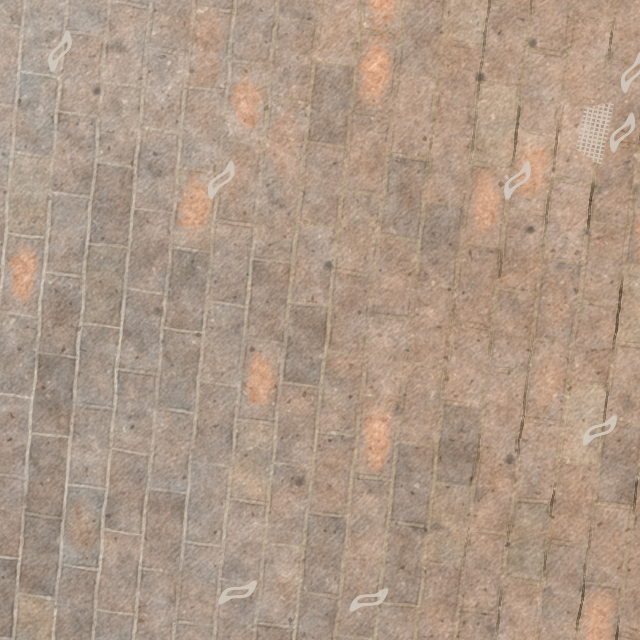
Reproduce this texture procedurally as a three.js fragment shader.

```glsl
varying vec2 vUv;

vec2 hash2(vec2 p) {
  p = vec2(dot(p, vec2(127.1, 311.7)), dot(p, vec2(269.5, 183.3)));
  return fract(sin(p) * 43758.5);
}

float gradientNoise(vec2 p) {
  vec2 i = floor(p), f = fract(p);
  vec2 w = f * f * f * (f * (f * 6.0 - 15.0) + 10.0);
  vec2 e = vec2(1.0, 0.0);
  float a = dot(hash2(i) * 2.0 - 1.0, f);
  float b = dot(hash2(i + e.xy) * 2.0 - 1.0, f - e.xy);
  float c = dot(hash2(i + e.yx) * 2.0 - 1.0, f - e.yx);
  float d = dot(hash2(i + e.xx) * 2.0 - 1.0, f - e.xx);
  return mix(mix(a, b, w.x), mix(c, d, w.x), w.y);
}

float fbm(vec2 p) {
  float sum = 0.0, amp = 0.6;
  for (int i = 0; i < 4; i++) {
    sum += amp * gradientNoise(p);
    p = mat2(1.6, 1.2, -1.2, 1.6) * p + 7.3;
    amp *= 0.6;
  }
  return sum;
}

mat2 rotation(float a) {
  return mat2(cos(a), -sin(a), sin(a), cos(a));
}

void main() {
  vec2 p = vUv;
  float mottle = fbm(p * 26.0);
  float rough = fbm(p * 62.0 + 15.0);
  float blotch = fbm(p * 4.0 + 31.0);
  vec2 diagonal = rotation(0.75) * p;
  float grain = gradientNoise(diagonal * vec2(90.0, 230.0));
  float speckle = gradientNoise(p * 210.0);

  // Leaning columns that widen slightly upward, laid in half bond
  vec2 q = p + 0.004 * vec2(gradientNoise(p * 18.0), gradientNoise(p * 18.0 + 50.0));
  q += 0.0015 * vec2(gradientNoise(p * 75.0), gradientNoise(p * 75.0 + 50.0));
  float across = (q.x - 0.0195 - 0.085 * q.y) / (0.0629 + 0.0031 * q.y);
  float column = floor(across);
  float along = (q.y + 0.13 * q.x - 0.708) / 0.127;
  along += 0.5 * mod(column, 2.0) + 0.14 * (hash2(vec2(column, 4.0)).x - 0.5);
  vec2 id = vec2(column, floor(along));
  vec2 cell = vec2(fract(across), fract(along));
  vec2 rnd = hash2(id + 17.0), rnd2 = hash2(id + 83.0);

  // Brick face: grey on the left, warm on the right
  float warmth = smoothstep(0.05, 0.8, p.x + 0.2 * (p.y - 0.4) + 0.35 * blotch);
  vec3 brick = mix(vec3(0.645, 0.605, 0.565), vec3(0.70, 0.592, 0.512), warmth);
  brick = mix(brick, vec3(0.67, 0.565, 0.50), 0.5 * rnd.x * (1.0 - warmth));
  brick = mix(brick, vec3(0.57, 0.51, 0.46), 0.5 * smoothstep(0.75, 1.0, rnd.y));
  brick = mix(brick, vec3(0.76, 0.68, 0.57), 0.4 * smoothstep(0.85, 1.0, rnd2.y));
  brick += 0.04 * (rnd2.x - 0.5) + 0.16 * mottle + 0.10 * blotch;
  brick += vec3(0.07, 0.0, -0.05) * fbm(p * 15.0 + 9.0);
  brick += 0.05 * smoothstep(0.45, 1.0, p.y) * (1.0 - 0.5 * warmth);
  brick = mix(brick, vec3(0.49, 0.44, 0.40), 0.6 * smoothstep(0.16, 0.5, fbm(p * 20.0 + 70.0)));

  // Orange cores where the surface has flaked away
  float core = length((cell - 0.5) * vec2(1.15, 1.0)) + 0.35 * mottle + 0.32 * rough;
  float flake = (1.0 - smoothstep(0.2, 0.5, core)) * smoothstep(0.9, 1.0, hash2(id + 5.0).x);
  brick = mix(brick, vec3(0.87, 0.67, 0.54) + 0.2 * rough, 0.9 * flake);

  // Joints: pale and crumbling on the left, thin and darker on the right
  vec2 edge = min(cell, 1.0 - cell) * vec2(0.0645, 0.127);
  float wear = 0.003 * rough + 0.001 * speckle;
  float upright = 1.0 - smoothstep(0.0010, 0.0036, edge.x + wear);
  float level = 1.0 - smoothstep(0.0006, 0.0030, edge.y + wear);
  float joint = max(upright, 0.85 * level);
  vec3 mortar = mix(vec3(0.785, 0.745, 0.685), vec3(0.70, 0.615, 0.495), warmth) + 0.12 * rough;
  float strength = 0.75 + 1.1 * gradientNoise(p * 9.0 + 40.0) + 0.7 * gradientNoise(p * 35.0);
  vec3 color = mix(brick, mortar, joint * clamp(strength, 0.15, 1.0));

  // Shaded rims beside the joints
  float rim = smoothstep(0.0025, 0.0045, edge.x) * (1.0 - smoothstep(0.0045, 0.008, edge.x));
  rim = max(rim, smoothstep(0.002, 0.004, edge.y) * (1.0 - smoothstep(0.004, 0.007, edge.y)));
  color -= 0.07 * rim * smoothstep(-0.2, 0.3, gradientNoise(p * 30.0 + 22.0));
  float gap = 1.0 - smoothstep(0.0004, 0.0018, abs(edge.x - 0.001) + 0.6 * wear);
  gap *= smoothstep(0.6, 0.9, p.x) * smoothstep(-0.05, 0.25, gradientNoise(p * vec2(14.0, 11.0) + 12.0));
  color = mix(color, vec3(0.34, 0.28, 0.22), 0.8 * gap);

  // Scratched grain, pits and grit
  color += 0.10 * grain + 0.085 * speckle + 0.07 * rough;
  float pits = gradientNoise(p * 85.0 + 33.0);
  color -= 0.14 * smoothstep(0.3, 0.55, pits);
  color += 0.10 * smoothstep(0.32, 0.55, -pits);

  // Dark stains
  for (int i = 0; i < 9; i++) {
    vec2 seed = hash2(vec2(float(i), 61.0));
    float stain = length(p - seed) + 0.008 * rough;
    color = mix(color, vec3(0.34, 0.32, 0.29), 0.6 * (1.0 - smoothstep(0.002, 0.011, stain)));
  }

  // Pale chalk loops
  for (int i = 0; i < 8; i++) {
    vec2 seed = hash2(vec2(float(i), 29.0));
    vec2 r = rotation(0.4 + 0.8 * seed.y) * (p - seed);
    r.y += 0.004 * sin(r.x * 110.0);
    float ring = abs(length(r * vec2(1.0, 3.6)) - 0.026) / 2.4;
    float chalk = 1.0 - smoothstep(0.0025, 0.0045, ring + 0.001 * speckle);
    color = mix(color, vec3(0.83, 0.80, 0.76), 0.85 * chalk);
  }

  // Hatched chalk patch
  vec2 h = rotation(-0.2) * (p - vec2(0.928, 0.795));
  float patchMask = 1.0 - smoothstep(-0.002, 0.002, max(abs(h.x) - 0.022, abs(h.y) - 0.042 - 0.4 * h.x));
  vec2 hatch = abs(fract(h * vec2(130.0, 150.0)) - 0.5);
  float lines = smoothstep(0.22, 0.4, max(hatch.x, hatch.y));
  color = mix(color, vec3(0.84, 0.80, 0.76), 0.8 * patchMask * lines);

  gl_FragColor = vec4(clamp(color, 0.0, 1.0), 1.0);
}
```
